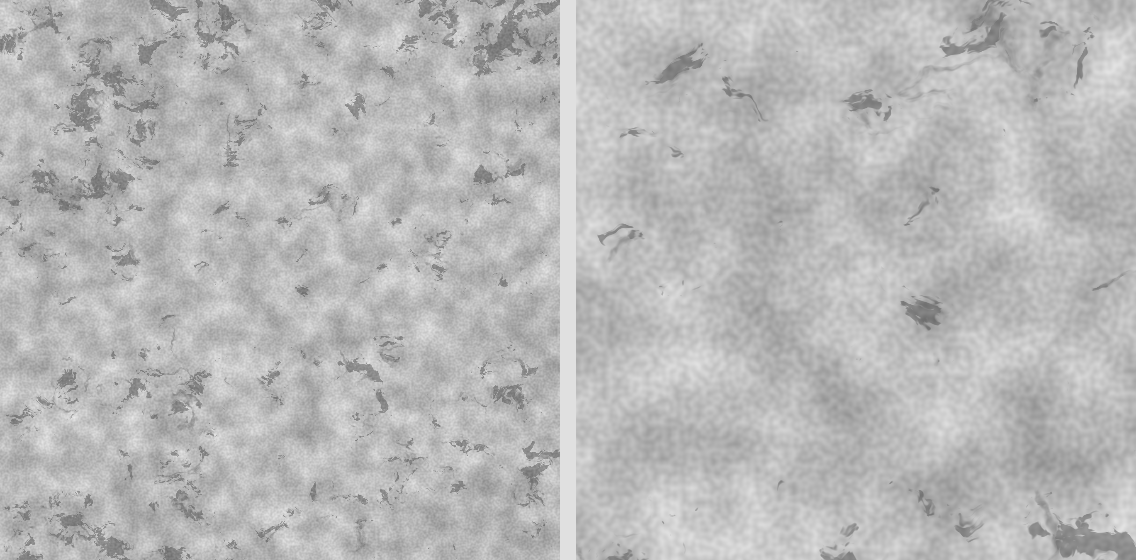
Left, the full canvas; right, a detail of the centre.
This texture is drawn by a three.js fragment shader. Its source:

```glsl
// Weathered grey plaster: cloudy mottling, fine grain, dark worn flakes and scratches.
varying vec2 vUv;

const vec3 PLASTER_COLOUR = vec3(0.732);
const vec3 WORN_COLOUR = vec3(0.495);
const float CLOUD_SCALE = 6.0;
const float CLOUD_CONTRAST = 0.06;
const float MOTTLE_SCALE = 19.0;
const float MOTTLE_CONTRAST = 0.15;
const float GRAIN_SCALE = 230.0;
const float GRAIN_CONTRAST = 0.09;
const float PATCH_SCALE = 8.0;
const float FLAKE_SCALE = 25.0;
const float FLAKE_THRESHOLD = 0.38;
const float FLAKE_SOFTNESS = 0.11;
const float SCRATCH_SCALE = 17.0;
const float SCRATCH_WIDTH = 0.07;
const float WARP_AMOUNT = 0.025;
const float WEAR_BIAS = 0.27;
const float STAIN_DEPTH = 0.035;
const float WORN_OPACITY = 0.88;
const float TAU = 6.28318;

float hash(vec2 p) {
  vec3 q = fract(p.xyx * vec3(0.1031, 0.1030, 0.0973));
  q += dot(q, q.yzx + 33.33);
  return fract((q.x + q.y) * q.z);
}

float cornerSlope(vec2 cell, vec2 offset) {
  float angle = TAU * hash(cell);
  return dot(vec2(cos(angle), sin(angle)), offset);
}

float gradientNoise(vec2 p) {
  vec2 cell = floor(p);
  vec2 f = p - cell;
  vec2 u = f * f * f * (f * (f * 6.0 - 15.0) + 10.0);
  vec2 e = vec2(1.0, 0.0);
  float low = mix(cornerSlope(cell, f), cornerSlope(cell + e.xy, f - e.xy), u.x);
  float high = mix(cornerSlope(cell + e.yx, f - e.yx), cornerSlope(cell + e.xx, f - e.xx), u.x);
  return mix(low, high, u.y);
}

// Octaves are rotated so their lattices never line up.
float fbm(vec2 p, float gain) {
  mat2 turn = mat2(1.6, 1.2, -1.2, 1.6);
  float sum = 0.0;
  float amplitude = 1.0;
  for (int i = 0; i < 5; i++) {
    sum += amplitude * gradientNoise(p);
    p = turn * p + 17.3;
    amplitude *= gain;
  }
  return sum;
}

// Soft band around a segment, 1 on its axis.
float wornBand(vec2 p, vec2 a, vec2 b, float radius) {
  vec2 axis = b - a;
  float t = clamp(dot(p - a, axis) / dot(axis, axis), 0.0, 1.0);
  float d = length(p - a - axis * t) / radius;
  return exp(-d * d);
}

// Heavier wear along the upper corners and the lower edge.
float wearRegion(vec2 p) {
  float wear = wornBand(p, vec2(0.11, 0.67), vec2(0.35, 1.0), 0.12);
  wear = max(wear, wornBand(p, vec2(0.80, 1.03), vec2(0.99, 0.88), 0.09));
  wear = max(wear, wornBand(p, vec2(0.22, 0.04), vec2(0.40, 0.0), 0.09));
  return max(wear, 0.6 * wornBand(p, vec2(0.80, 0.06), vec2(1.0, 0.0), 0.09));
}

void main() {
  vec2 p = vUv;
  vec2 warp = WARP_AMOUNT * vec2(fbm(p * 13.0 + 41.0, 0.5), fbm(p * 13.0 + 83.0, 0.5));
  vec2 warped = p + warp;
  float wear = wearRegion(p + 3.0 * warp);

  // Plaster base
  float tone = CLOUD_CONTRAST * fbm(p * CLOUD_SCALE + 5.0, 0.5);
  tone += MOTTLE_CONTRAST * fbm(p * MOTTLE_SCALE + 29.0, 0.55);
  float grain = gradientNoise(p * GRAIN_SCALE + 11.0);
  tone += GRAIN_CONTRAST * grain - STAIN_DEPTH * wear;
  vec3 colour = PLASTER_COLOUR + tone;

  // Ragged flakes gathered in patches
  float patches = fbm(warped * PATCH_SCALE + 61.0, 0.5);
  float flakes = fbm(warped * FLAKE_SCALE * vec2(0.85, 1.15) + 97.0, 0.72);
  float score = 0.6 * patches + 0.5 * flakes + WEAR_BIAS * wear;
  float worn = smoothstep(FLAKE_THRESHOLD - 0.4 * FLAKE_SOFTNESS,
                          FLAKE_THRESHOLD + 0.6 * FLAKE_SOFTNESS, score);

  // Curved scratches follow noise creases near the worn patches
  vec2 strokePoint = mat2(0.8, 0.6, -0.6, 0.8) * (p + 1.6 * warp) * vec2(0.8, 1.2);
  float crease = abs(gradientNoise(strokePoint * SCRATCH_SCALE + 131.0));
  float scratch = 1.0 - smoothstep(0.2 * SCRATCH_WIDTH, SCRATCH_WIDTH, crease);
  scratch *= smoothstep(0.12, 0.36, 0.7 * patches + 0.25 * flakes + 0.22 * wear);
  worn = max(worn, 0.75 * scratch);

  vec3 wornShade = WORN_COLOUR + 0.4 * tone + 0.05 * grain;
  gl_FragColor = vec4(mix(colour, wornShade, WORN_OPACITY * worn), 1.0);
}
```
